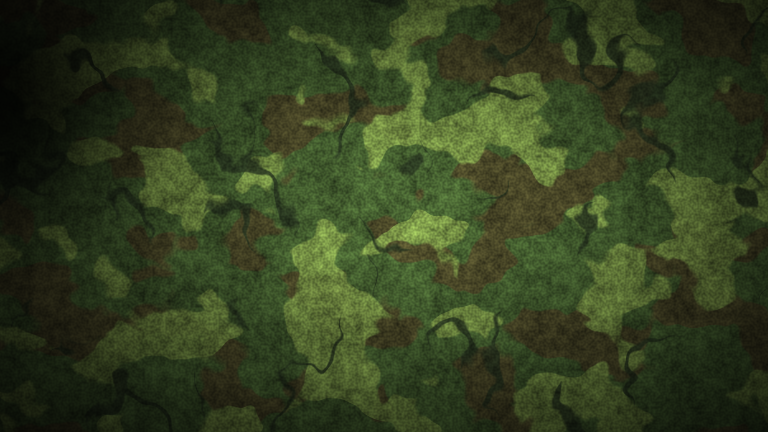
Give the GLSL for this pattern, as a Shadertoy shader.

```glsl
// Worn woodland camouflage cloth under a soft off-centre spotlight.
#define PATCH_SCALE vec2(4.6, 6.4)   // patches per canvas height
#define WARP_AMOUNT 0.045            // how far outlines are bent
#define EDGE_SOFTNESS 0.035
#define LIGHT_LEVEL 0.16             // higher means fewer patches
#define BROWN_LEVEL 0.13
#define BRANCH_WIDTH 0.075
#define GRAIN_SCALE 170.0
#define GRAIN_AMOUNT 0.34
#define WEAR_AMOUNT 0.30
#define SPOT_CENTRE vec2(0.54, 0.52)
#define SPOT_FALLOFF vec2(3.6, 3.1)
#define EXPOSURE 1.1

const vec3 LEAF_GREEN   = vec3(0.45, 0.55, 0.26);
const vec3 FOREST_GREEN = vec3(0.26, 0.36, 0.18);
const vec3 EARTH_BROWN  = vec3(0.29, 0.28, 0.155);
const vec3 BRANCH_BLACK = vec3(0.15, 0.20, 0.12);

float hash(vec2 p) {
    vec3 q = fract(vec3(p.xyx) * 0.1031);
    q += dot(q, q.yzx + 33.33);
    return fract((q.x + q.y) * q.z);
}

// Dot product of a random unit gradient with the offset to its cell corner
float cornerSlope(vec2 cell, vec2 offset) {
    float angle = 6.2832 * hash(cell);
    return dot(vec2(cos(angle), sin(angle)), offset);
}

float noise(vec2 p) {
    vec2 i = floor(p), f = fract(p);
    vec2 u = f * f * f * (f * (f * 6.0 - 15.0) + 10.0);
    vec2 e = vec2(1.0, 0.0);
    float low  = mix(cornerSlope(i, f), cornerSlope(i + e, f - e), u.x);
    float high = mix(cornerSlope(i + e.yx, f - e.yx), cornerSlope(i + 1.0, f - 1.0), u.x);
    return mix(low, high, u.y);
}

float fbm(vec2 p) {
    float sum = 0.0, amplitude = 1.0;
    for (int octave = 0; octave < 3; octave++) {
        sum += amplitude * noise(p);
        p = mat2(1.6, 1.2, -1.2, 1.6) * p + 17.3;
        amplitude *= 0.42;
    }
    return sum;
}

// Bends space so that patches grow lobes and fingers
vec2 warp(vec2 p, float seed) {
    vec2 q = p * 9.0 + seed;
    return p + WARP_AMOUNT * vec2(noise(q), noise(q + 41.7))
             + 0.4 * WARP_AMOUNT * vec2(noise(q * 2.6 + 5.1), noise(q * 2.6 + 23.9));
}

float patchMask(vec2 p, float seed, float level) {
    float field = fbm(warp(p, seed) * PATCH_SCALE + seed);
    return smoothstep(level - EDGE_SOFTNESS, level + EDGE_SOFTNESS, field);
}

// Thin forked strokes along the zero lines of a noise field
float branchMask(vec2 p) {
    vec2 q = warp(p, 63.0);
    float ridge = abs(fbm(q * vec2(5.2, 4.6) + 71.0));
    float region = noise(q * 4.2 + 88.0);
    float width = BRANCH_WIDTH * smoothstep(0.02, 0.3, region);
    return smoothstep(0.03, -0.03, ridge - width) * smoothstep(0.02, 0.08, region);
}

vec3 camouflage(vec2 p) {
    vec3 colour = FOREST_GREEN;
    colour = mix(colour, EARTH_BROWN, patchMask(p, 12.0, BROWN_LEVEL));
    colour = mix(colour, LEAF_GREEN, 0.93 * patchMask(p, 37.0, LIGHT_LEVEL));
    return mix(colour, BRANCH_BLACK, 0.85 * branchMask(p));
}

// Cloth grain plus broader faded and stained areas
float clothTexture(vec2 p) {
    float grain = noise(p * GRAIN_SCALE) + 0.6 * noise(p * GRAIN_SCALE * 0.47 + 9.0);
    float wear = noise(p * 38.0 + 3.0) + 0.8 * noise(p * 11.0 + 60.0);
    return 1.0 + GRAIN_AMOUNT * grain + WEAR_AMOUNT * wear;
}

float spotlight(vec2 uv) {
    vec2 d = uv - SPOT_CENTRE;
    float spot = exp(-dot(d * d, SPOT_FALLOFF));
    // Deep shadow at the upper left side
    vec2 s = (uv - vec2(0.0, 0.76)) / vec2(0.15, 0.27);
    return spot * (1.0 - 0.82 * exp(-dot(s, s)));
}

void mainImage(out vec4 fragColor, in vec2 fragCoord) {
    vec2 uv = fragCoord / iResolution.xy;
    vec2 p = fragCoord / iResolution.y;
    vec3 colour = camouflage(p) * clothTexture(p) * spotlight(uv) * EXPOSURE;
    fragColor = vec4(clamp(colour, 0.0, 1.0), 1.0);
}
```
